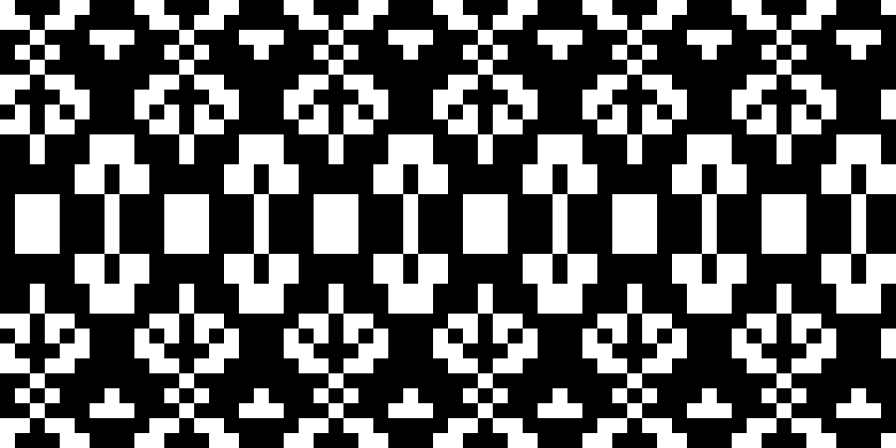
A WebGL 2 fragment shader for this pattern:

```glsl
#version 300 es
precision highp float;
// Black and white knit-style band: six repeats across, mirrored about the middle.
// Space is measured in stitches (60 by 30) and folded on its mirror axes;
// each motif is then a sum of adjoining, area-filtered boxes.
uniform vec2 u_resolution;
out vec4 outColor;

const vec2 STITCHES = vec2(60.0, 30.0);
const float REPEAT_WIDTH = 10.0;
const float AXIS_X = 2.5;       // centre of the flower column
const float FLOWER_Y = 11.5;    // flower height above the middle line
const vec3 BLACK = vec3(0.0);
const vec3 WHITE = vec3(1.0);

// Part of a pixel of size px, centred on p, that the box lo..hi covers.
float box(vec2 p, vec2 lo, vec2 hi, vec2 px) {
    vec2 overlap = min(p + 0.5 * px, hi) - max(p - 0.5 * px, lo);
    vec2 cover = clamp(overlap / px, 0.0, 1.0);
    return cover.x * cover.y;
}

// Blocks, bars and capped columns along the middle.
float centreBand(vec2 p, vec2 px) {
    float ink = box(p, vec2(-1.0, -1.0), vec2(1.5, 2.0), px);
    ink += box(p, vec2(-1.0, 4.0), vec2(0.5, 6.0), px);
    ink += box(p, vec2(4.5, -1.0), vec2(6.0, 2.0), px);
    ink += box(p, vec2(2.5, 2.0), vec2(4.5, 4.0), px);
    ink += box(p, vec2(3.5, 4.0), vec2(6.0, 6.0), px);
    return ink;
}

// Small T between the flowers.
float tee(vec2 p, vec2 px) {
    return box(p, vec2(3.5, 12.0), vec2(6.0, 13.0), px)
         + box(p, vec2(4.5, 11.0), vec2(6.0, 12.0), px);
}

// Flower ring with branching arms, mirrored about its own centre.
float flower(vec2 p, vec2 px) {
    float ink = box(p, vec2(0.5, -1.0), vec2(1.5, 0.5), px);
    ink += box(p, vec2(-1.0, 0.5), vec2(0.5, 1.5), px);
    // Stepped diagonal arms
    for (int i = 0; i < 2; i++) {
        float stepOut = float(i);
        vec2 corner = vec2(0.5, 1.5) + stepOut;
        ink += box(p, corner, corner + vec2(2.0, 1.0), px);
    }
    // Hooked ends
    ink += box(p, vec2(0.5, 3.5), vec2(1.5, 4.5), px);
    ink += box(p, vec2(2.5, 3.5), vec2(3.5, 4.5), px);
    ink += box(p, vec2(0.5, 4.5), vec2(2.5, 5.5), px);
    return ink;
}

void main() {
    vec2 px = STITCHES / u_resolution;
    vec2 stitch = gl_FragCoord.xy * px;

    // Fold each repeat about its axis, and the height about the middle
    float halfRepeat = 0.5 * REPEAT_WIDTH;
    float x = abs(mod(stitch.x - AXIS_X + halfRepeat, REPEAT_WIDTH) - halfRepeat);
    vec2 p = vec2(x, abs(stitch.y - 0.5 * STITCHES.y));
    vec2 flowerP = vec2(p.x, abs(p.y - FLOWER_Y));

    float ink = centreBand(p, px) + tee(p, px) + flower(flowerP, px);
    outColor = vec4(mix(BLACK, WHITE, clamp(ink, 0.0, 1.0)), 1.0);
}
```
